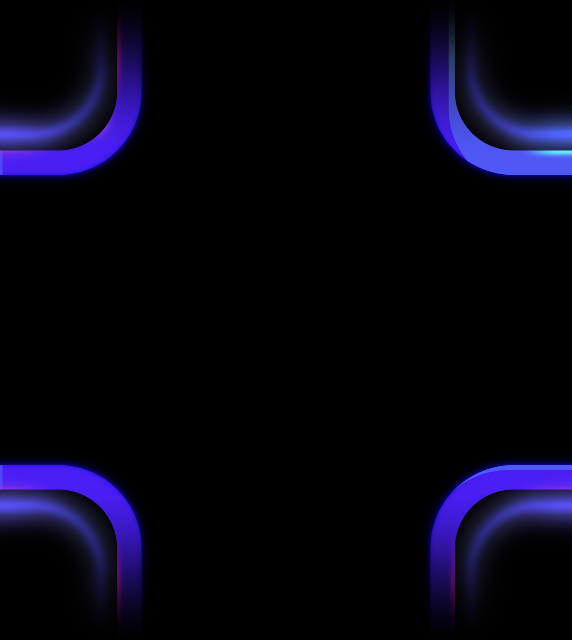
Give the GLSL for this background, as a Shadertoy shader.

```glsl
#define GRID 768.0
#define TUBE_WIDTH 29.5
#define TUBE_EXTENT vec2(170.0, 210.0)
#define TUBE_RADIUS 100.0
#define HALO_EXTENT vec2(121.0, 161.0)
#define HALO_RADIUS 80.0
#define VIOLET vec3(0.285, 0.12, 0.96)
#define AZURE vec3(0.31, 0.34, 0.96)
#define PINK vec3(0.60, 0.24, 0.88)
#define CYAN vec3(0.40, 0.92, 1.00)

// Signed distance to a rounded box that reaches in from a canvas corner
float cornerDistance(vec2 q, vec2 extent, float radius) {
    vec2 v = q - extent + radius;
    return length(max(v, 0.0)) + min(max(v.x, v.y), 0.0) - radius;
}

float inside(float d, float aa) {
    return smoothstep(0.5 * aa, -0.5 * aa, d);
}

float bell(float x, float width) {
    return exp(-x * x / (width * width));
}

void mainImage(out vec4 fragColor, in vec2 fragCoord) {
    float aa = GRID / iResolution.y;
    vec2 p = fragCoord * aa;
    vec2 size = iResolution.xy * aa;

    // Fold the four corners into one
    vec2 q = min(p, size - p);
    float right = step(0.5 * size.x, p.x);
    float top = step(0.5 * size.y, p.y);
    float topRight = top * right;
    float bottomRight = (1.0 - top) * right;
    float topLeft = top * (1.0 - right);

    float d = cornerDistance(q, TUBE_EXTENT, TUBE_RADIUS);
    float innerDepth = d + TUBE_WIDTH;
    float core = inside(innerDepth, aa);
    float tube = inside(d, aa) * (1.0 - core);
    float fade = smoothstep(-8.0, 190.0, q.y);
    float nearSide = smoothstep(110.0, 0.0, q.x);

    // Soft halo inside the tube
    float g = cornerDistance(q, HALO_EXTENT, HALO_RADIUS);
    vec3 sideHaze = mix(vec3(0.29, 0.26, 0.64), vec3(0.27, 0.35, 0.70), topRight);
    vec3 haze = mix(vec3(0.15, 0.145, 0.27), sideHaze, nearSide);
    vec3 halo = haze * bell(g, 23.0) + vec3(0.07, 0.07, 0.38) * bell(g, 8.0);
    vec3 color = halo * fade * core;

    // Tube body with angled reflections
    float upperFacet = inside(cornerDistance(q, vec2(148.0, 230.0), 100.0), aa);
    float lowerFacet = 1.0 - inside(cornerDistance(q, vec2(176.0, 204.0), 100.0), aa);
    float sliver = inside(q.x - 3.0, aa) * (1.0 - right);
    float facet = max(max(upperFacet * topRight, lowerFacet * bottomRight), sliver * 0.7);
    vec3 body = mix(VIOLET, AZURE, facet) * fade;
    body += vec3(0.05, 0.12, 0.06) * upperFacet * topRight * bell(q.y - 75.0, 45.0);
    body *= 1.0 - vec3(0.3, 0.4, 0.12) * exp(d / 2.0) * (1.0 - facet);

    // Coloured glints along the inner rim
    float rim = exp(-max(innerDepth, 0.0) / 5.0);
    float flatGlint = rim * smoothstep(75.0, 10.0, q.x) * step(150.0, q.y);
    body = mix(body, PINK, flatGlint * 0.75 * (1.0 - topRight));
    float cyanGlint = smoothstep(65.0, 15.0, q.x) * bell(innerDepth - 1.5, 4.5);
    body = mix(body, CYAN, cyanGlint * topRight * step(150.0, q.y));
    float arcGlint = rim * bell(length(q - vec2(124.0, 155.0)), 17.0);
    body = mix(body, PINK, arcGlint * 0.7 * topLeft);
    float redGlint = bell(innerDepth - 1.5, 4.0) * bell(q.y - 72.0, 36.0);
    body += vec3(0.22, 0.01, 0.04) * redGlint * (1.0 - topRight);
    color = mix(color, body, tube);

    // Blue light spilling outside
    float spill = exp(-max(d, 0.0) / 3.5) * (1.0 - inside(d, aa));
    color += vec3(0.03, 0.0, 0.58) * spill * fade;

    fragColor = vec4(clamp(color, 0.0, 1.0), 1.0);
}
```
